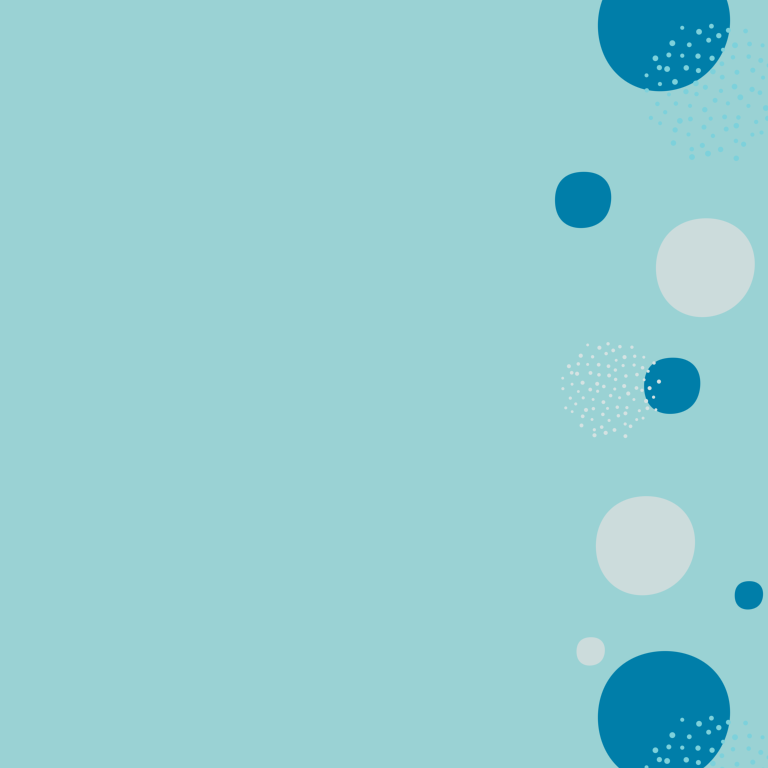
This background is drawn by a Shadertoy shader. Its source:

```glsl
const vec3 PALE_TEAL = vec3(0.604, 0.824, 0.831);
const vec3 DEEP_BLUE = vec3(0.0, 0.494, 0.664);
const vec3 SOFT_GREY = vec3(0.800, 0.862, 0.864);
const vec3 DOT_AQUA = vec3(0.490, 0.820, 0.860);
const vec3 DOT_WHITE = vec3(0.835, 0.885, 0.885);
const float GOLDEN_ANGLE = 2.39996;
const int DOT_COUNT = 86;

vec2 hash2(float n) {
    return fract(sin(vec2(n * 12.99, n * 78.23) + 1.7) * 4375.85);
}

float coverage(float dist, float pixel) {
    return 1.0 - smoothstep(-0.5 * pixel, 0.5 * pixel, dist);
}

// Circle with a soft diagonal bulge and slightly squared corners
float blobDistance(vec2 p, vec2 center, float radius, float squareness) {
    vec2 d = p - center;
    float a = atan(d.y, d.x);
    float wobble = 0.018 * sin(2.0 * a) + 0.010 * sin(3.0 * a + 0.6);
    return length(d) - radius * (1.0 + wobble - squareness * cos(4.0 * a));
}

void paintBlob(inout vec3 color, vec2 p, vec2 center, float radius,
               float squareness, vec3 tint, float pixel) {
    float d = blobDistance(p, center, radius, squareness);
    color = mix(color, tint, coverage(d, pixel));
}

// Jittered sunflower scatter of small discs
float dotCluster(vec2 p, vec2 center, float radius, float pixel) {
    vec2 q = p - center;
    if (length(q) > radius * 1.15) return 0.0;
    float mask = 0.0;
    for (int i = 0; i < DOT_COUNT; i++) {
        float n = float(i);
        float r = sqrt((n + 0.5) / float(DOT_COUNT));
        float a = n * GOLDEN_ANGLE;
        vec2 jitter = (hash2(n) - 0.5) * 0.09;
        vec2 spot = radius * (r * vec2(cos(a), sin(a)) + jitter);
        float size = radius * mix(0.027, 0.041, hash2(n + 31.0).x);
        mask = max(mask, coverage(length(q - spot) - size, pixel));
    }
    return mask;
}

void mainImage(out vec4 fragColor, in vec2 fragCoord) {
    vec2 p = fragCoord / iResolution.xy;
    float pixel = 1.5 / min(iResolution.x, iResolution.y);
    vec3 color = PALE_TEAL;

    // Grey blobs
    paintBlob(color, p, vec2(0.918, 0.652), 0.0648, 0.008, SOFT_GREY, pixel);
    paintBlob(color, p, vec2(0.840, 0.290), 0.0650, 0.008, SOFT_GREY, pixel);
    paintBlob(color, p, vec2(0.769, 0.152), 0.0188, 0.020, SOFT_GREY, pixel);

    // Small blue blobs
    paintBlob(color, p, vec2(0.759, 0.740), 0.0373, 0.020, DEEP_BLUE, pixel);
    paintBlob(color, p, vec2(0.875, 0.498), 0.0373, 0.020, DEEP_BLUE, pixel);
    paintBlob(color, p, vec2(0.975, 0.225), 0.0188, 0.020, DEEP_BLUE, pixel);

    // Large blue blobs with aqua dots, repeated down the edge
    for (int i = 0; i < 2; i++) {
        vec2 shift = vec2(0.0, -0.901 * float(i));
        paintBlob(color, p, vec2(0.864, 0.968) + shift, 0.0865, 0.006, DEEP_BLUE, pixel);
        float dots = dotCluster(p, vec2(0.931, 0.881) + shift, 0.093, pixel);
        color = mix(color, DOT_AQUA, dots);
    }

    // Fine white dots
    float fineDots = dotCluster(p, vec2(0.795, 0.493), 0.065, pixel);
    color = mix(color, DOT_WHITE, fineDots);

    fragColor = vec4(color, 1.0);
}
```
